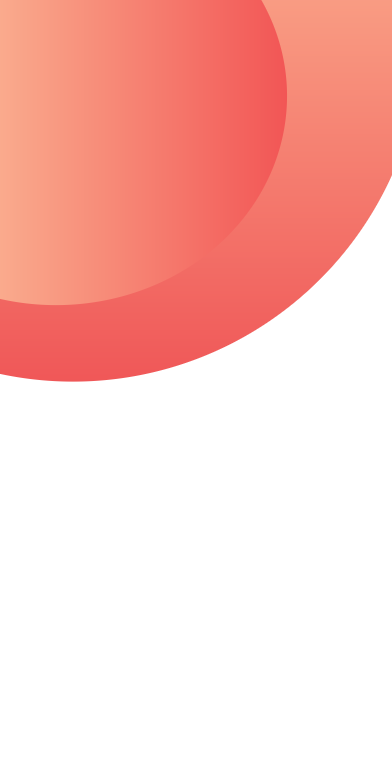
Reproduce this background procedurally as a Shadertoy shader.

```glsl
// Two overlapping coral discs hang from the upper left corner of a white page.
// A large circle carries a vertical gradient, a smaller ellipse a horizontal one;
// both are cut out by distance functions with edges one pixel soft.

// Layout, in units of the canvas height
const float ASPECT = 262.0 / 512.0;
const vec2 CIRCLE_CENTER = vec2(0.0953, 0.9600);
const float CIRCLE_RADIUS = 0.4569;
const vec2 ELLIPSE_CENTER = vec2(0.0731, 0.8751);
const vec2 ELLIPSE_RADII = vec2(0.3016, 0.2724);

// Colours
const vec3 PAPER = vec3(1.0);
const vec3 CIRCLE_TOP = vec3(0.976, 0.610, 0.512);
const vec3 CIRCLE_BOTTOM = vec3(0.939, 0.342, 0.344);
const vec3 ELLIPSE_LEFT = vec3(0.980, 0.668, 0.552);
const vec3 ELLIPSE_RIGHT = vec3(0.948, 0.336, 0.334);

float circleDistance(vec2 p, float radius) {
    return length(p) - radius;
}

// First-order distance, accurate close to the outline
float ellipseDistance(vec2 p, vec2 radii) {
    float k = length(p / radii);
    float slope = length(p / (radii * radii));
    return k * (k - 1.0) / max(slope, 1e-4);
}

float coverage(float distance, float pixel) {
    return clamp(0.5 - distance / pixel, 0.0, 1.0);
}

void mainImage(out vec4 fragColor, in vec2 fragCoord) {
    vec2 p = fragCoord / iResolution.xy * vec2(ASPECT, 1.0);
    float pixel = 1.0 / iResolution.y;

    // Each gradient ends at the outer rim of its shape
    float circleBase = CIRCLE_CENTER.y - CIRCLE_RADIUS;
    float ellipseRim = ELLIPSE_CENTER.x + ELLIPSE_RADII.x;
    float rise = clamp((p.y - circleBase) / (1.0 - circleBase), 0.0, 1.0);
    float across = clamp(p.x / ellipseRim, 0.0, 1.0);
    vec3 circleColor = mix(CIRCLE_BOTTOM, CIRCLE_TOP, rise);
    vec3 ellipseColor = mix(ELLIPSE_LEFT, ELLIPSE_RIGHT, across);

    // Layers from back to front
    float circle = coverage(circleDistance(p - CIRCLE_CENTER, CIRCLE_RADIUS), pixel);
    float ellipse = coverage(ellipseDistance(p - ELLIPSE_CENTER, ELLIPSE_RADII), pixel);
    vec3 color = mix(PAPER, circleColor, circle);
    color = mix(color, ellipseColor, ellipse);

    fragColor = vec4(color, 1.0);
}
```
